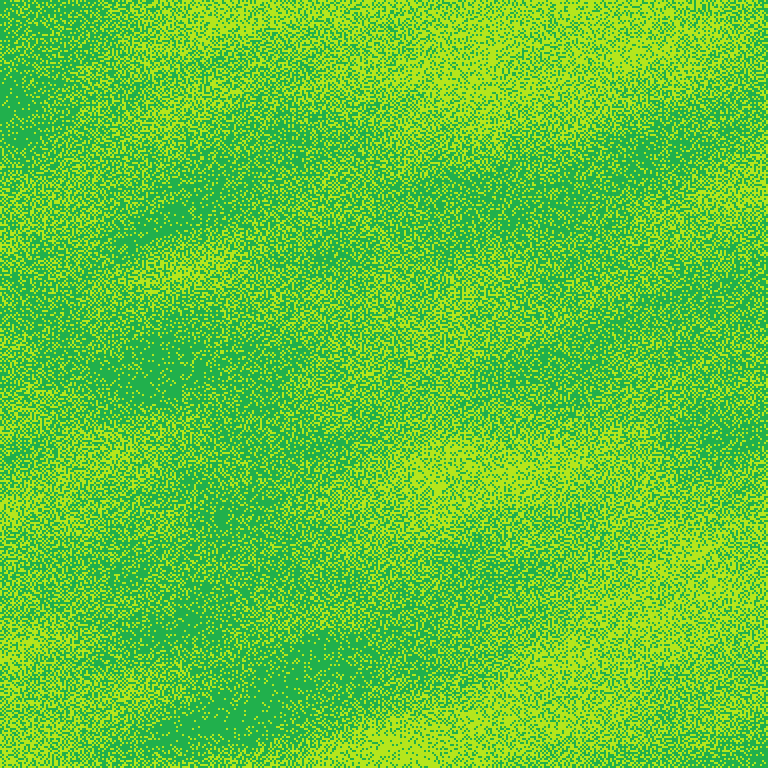
Write a Shadertoy shader that draws this texture.

```glsl
// Two-tone grainy grass: a soft, tilted, streaky cloud field sets the local
// share of lime and green, and a fine grid of high-passed hash noise
// dithers it into hard, square, maze-like grains.

#define GRAINS 384.0              // grain cells across the canvas height
#define STREAK_FREQ vec2(3.4, 8.5) // cloud cells along and across the streaks
#define TILT 0.24                 // rise of the streaks to the right
#define CONTRAST 1.35             // strength of the clouds against the grain
#define LEFT_BOOST 0.45           // extra cloud contrast at the left side
#define LIME_BIAS 0.008           // shifts the balance toward lime
#define OCTAVES 5
#define LIME vec3(0.71, 0.90, 0.11)
#define GREEN vec3(0.13, 0.69, 0.30)

// Integer hash of a lattice point, 0 to 1
float hash(vec2 cell) {
    uvec2 q = uvec2(ivec2(cell) + 4096) * uvec2(1597u, 3812u + 1u);
    uint n = (q.x ^ (q.y << 7)) * 747796u + q.y * 2891u;
    n = (n ^ (n >> 15)) * 0x2c1b3c6du;
    n = (n ^ (n >> 12)) * 0x297a2d39u;
    n ^= n >> 15;
    return float(n >> 8) / 16777216.0;
}

// Smooth lattice noise, 0 to 1
float valueNoise(vec2 p) {
    vec2 cell = floor(p);
    vec2 f = fract(p);
    f = f * f * (3.0 - 2.0 * f);
    float low = mix(hash(cell), hash(cell + vec2(1, 0)), f.x);
    float high = mix(hash(cell + vec2(0, 1)), hash(cell + vec2(1, 1)), f.x);
    return mix(low, high, f.y);
}

// Layered clouds, stretched along the tilt and centred on zero
float clouds(vec2 uv) {
    vec2 p = vec2(uv.x, uv.y - TILT * uv.x) * STREAK_FREQ;
    float sum = 0.0, weight = 0.5;
    for (int i = 0; i < OCTAVES; i++) {
        sum += weight * (valueNoise(p + 37.0 * float(i)) - 0.5);
        p = mat2(0.98, 0.17, -0.17, 0.98) * p * vec2(2.1, 1.8);
        weight *= 0.52;
    }
    return sum;
}

// Hash minus the mean of its neighbours: evenly spread grains
float grain(vec2 cell) {
    float around = hash(cell + vec2(1, 0)) + hash(cell - vec2(1, 0))
                 + hash(cell + vec2(0, 1)) + hash(cell - vec2(0, 1));
    return hash(cell) - 0.25 * around;
}

void mainImage(out vec4 fragColor, in vec2 fragCoord) {
    // Snap to the grain grid so every grain is one flat square
    vec2 cell = floor(fragCoord / iResolution.y * GRAINS);
    vec2 uv = (cell + 0.5) / GRAINS;

    // Cloud tone shifts the dither threshold
    float strength = CONTRAST + LEFT_BOOST * (1.0 - smoothstep(0.0, 0.5, uv.x));
    float tone = strength * clouds(uv) + LIME_BIAS;
    float lime = step(0.0, tone + grain(cell));

    fragColor = vec4(mix(GREEN, LIME, lime), 1.0);
}
```
